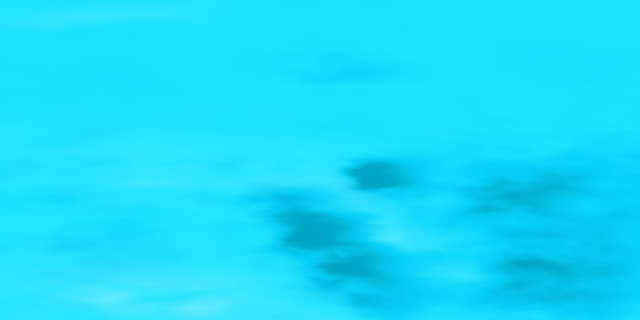
Reproduce this texture procedurally as a Shadertoy shader.

```glsl
const vec3 BRIGHT = vec3(0.12, 0.895, 1.0);
const vec3 MIDDLE = vec3(0.03, 0.81, 0.965);
const vec3 DEEP   = vec3(0.0, 0.65, 0.77);
const vec3 PALE   = vec3(0.42, 0.92, 1.0);

mat2 rotation(float angle) {
    float c = cos(angle), s = sin(angle);
    return mat2(c, -s, s, c);
}

vec2 hashGradient(vec2 cell) {
    vec2 q = vec2(dot(cell, vec2(127.1, 311.7)), dot(cell, vec2(269.5, 183.3)));
    return 2.0 * fract(sin(q) * 43758.55) - 1.0;
}

float gradientNoise(vec2 p) {
    vec2 i = floor(p), f = fract(p);
    vec2 w = f * f * f * (f * (f * 6.0 - 15.0) + 10.0);
    vec2 e = vec2(1.0, 0.0);
    float a = dot(hashGradient(i), f);
    float b = dot(hashGradient(i + e.xy), f - e.xy);
    float c = dot(hashGradient(i + e.yx), f - e.yx);
    float d = dot(hashGradient(i + e.xx), f - e.xx);
    return mix(mix(a, b, w.x), mix(c, d, w.x), w.y);
}

float fbm(vec2 p, int octaves) {
    float sum = 0.0, amplitude = 0.6;
    for (int i = 0; i < octaves; i++) {
        sum += amplitude * gradientNoise(p);
        p = rotation(0.06) * p * 1.9 + vec2(5.3, 8.7);
        amplitude *= 0.5;
    }
    return sum;
}

// Soft tilted ellipse, 1 at its centre
float softPatch(vec2 p, vec2 center, vec2 radius, float angle) {
    vec2 q = rotation(angle) * (p - center) / radius;
    return exp(-dot(q, q));
}

float deepWater(vec2 p) {
    float d = 0.80 * softPatch(p, vec2(1.20, 0.45), vec2(0.12, 0.055), 0.0);
    d += 0.95 * softPatch(p, vec2(1.04, 0.23), vec2(0.27, 0.10), -0.60);
    d += 0.62 * softPatch(p, vec2(1.76, 0.17), vec2(0.34, 0.17), 0.0);
    d += 0.50 * softPatch(p, vec2(1.63, 0.40), vec2(0.22, 0.08), 0.15);
    d += 0.28 * softPatch(p, vec2(1.08, 0.78), vec2(0.20, 0.05), 0.0);
    d += 0.25 * softPatch(p, vec2(1.95, 0.45), vec2(0.45, 0.16), 0.0);
    d += 0.25 * softPatch(p, vec2(0.32, 0.25), vec2(0.16, 0.08), 0.0);
    return d;
}

float paleWater(vec2 p) {
    float g = 0.75 * softPatch(p, vec2(0.50, 0.07), vec2(0.50, 0.12), -0.1);
    g += 0.35 * softPatch(p, vec2(0.55, 0.47), vec2(0.55, 0.10), -0.1);
    g += 0.40 * softPatch(p, vec2(1.24, 0.29), vec2(0.30, 0.05), -0.65);
    g += 0.30 * softPatch(p, vec2(0.30, 0.95), vec2(0.30, 0.035), 0.08);
    return g;
}

vec3 waterColor(float depth, float glow) {
    vec3 color = mix(BRIGHT, MIDDLE, smoothstep(0.0, 0.5, depth));
    color = mix(color, DEEP, smoothstep(0.4, 1.05, depth));
    return mix(color, PALE, clamp(glow, 0.0, 1.0));
}

void mainImage(out vec4 fragColor, in vec2 fragCoord) {
    vec2 p = fragCoord / iResolution.y;
    float unrest = mix(1.0, 0.4, smoothstep(0.3, 0.85, p.y));

    // Level streaks, drawn out sideways
    float broad = fbm(p * vec2(1.8, 4.0) + 3.1, 2);
    float streak = fbm(p * vec2(4.2, 13.0) + vec2(7.4, 1.6), 4);
    float ripple = fbm(p * vec2(4.0, 17.0) + vec2(2.8, 9.2), 3);

    // Ragged outlines for the patches
    vec2 warped = p + unrest * vec2(0.16 * streak, 0.10 * ripple + 0.05 * broad);
    float depth = deepWater(warped) * (1.0 + 0.8 * streak);
    depth += 0.07 + 0.25 * broad + 0.35 * unrest * streak;
    float glow = paleWater(warped) * (0.75 + 1.6 * ripple);
    glow += 0.12 * unrest * ripple - 0.35 * max(depth - 0.3, 0.0);

    fragColor = vec4(waterColor(depth, glow), 1.0);
}
```
